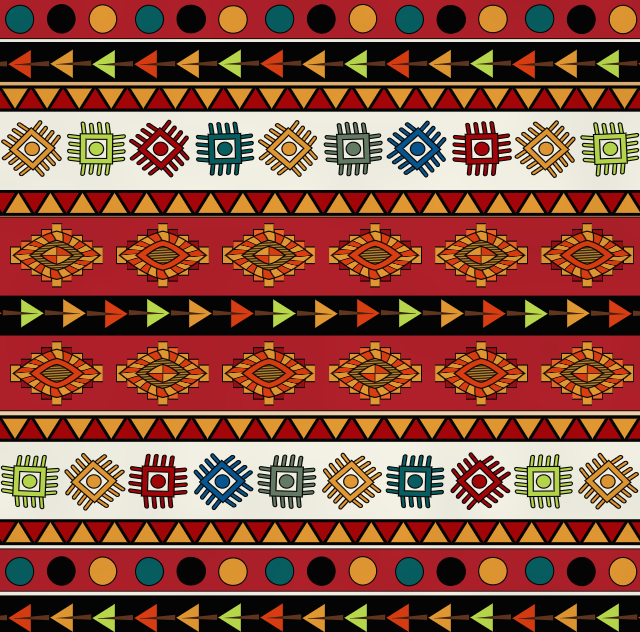
A WebGL 1 fragment shader for this pattern:

```glsl
precision highp float;
// Striped folk textile: dots, arrows, zigzag triangles, combed squares and stepped gems.

#define CANVAS vec2(768.0, 760.0)
#define DOT_PITCH 52.0
#define ARROW_PITCH 50.4
#define TRIANGLE_PITCH 38.5
#define COMB_PITCH 77.1
#define GEM_PITCH 127.3
#define GEM_STEP 12.4
#define GEM_LENS vec2(52.0, 29.0)
#define LINE 0.65
#define WEAR 0.035

uniform vec2 u_resolution;

const vec3 INK = vec3(0.02, 0.015, 0.015);
const vec3 RED = vec3(0.69, 0.125, 0.165);
const vec3 WINE = vec3(0.65, 0.02, 0.03);
const vec3 CREAM = vec3(0.955, 0.95, 0.90);
const vec3 TAN = vec3(0.88, 0.70, 0.45);
const vec3 ORANGE = vec3(0.89, 0.60, 0.20);
const vec3 EMBER = vec3(0.86, 0.24, 0.07);
const vec3 LIME = vec3(0.73, 0.86, 0.30);
const vec3 TEAL = vec3(0.03, 0.37, 0.38);
const vec3 BROWN = vec3(0.38, 0.21, 0.12);

float px; // size of one pixel in design units

float hash(vec2 p) {
  vec3 q = fract(p.xyx * vec3(0.1031, 0.1030, 0.0973));
  q += dot(q, q.yzx + 33.33);
  return fract((q.x + q.y) * q.z);
}

float noise(vec2 p) {
  vec2 i = floor(p), f = fract(p);
  f *= f * (3.0 - 2.0 * f);
  return mix(mix(hash(i), hash(i + vec2(1, 0)), f.x),
             mix(hash(i + vec2(0, 1)), hash(i + vec2(1, 1)), f.x), f.y);
}

float cover(float d) { return clamp(0.5 - d / px, 0.0, 1.0); }

vec3 inked(vec3 base, vec3 fill, float d) {
  return mix(mix(base, fill, cover(d)), INK, cover(abs(d) - LINE));
}

void band(inout vec3 col, float y, float top, float bottom, vec3 fill) {
  col = mix(col, fill, cover(max(top - y, y - bottom)));
}

vec3 dots(vec3 col, vec2 p) {
  float i = floor(p.x / DOT_PITCH), kind = mod(i, 3.0);
  vec2 q = p - vec2((i + 0.5) * DOT_PITCH - 2.5 - 2.0 * kind, 0.0);
  q.y += 1.2 * (hash(vec2(i, 3.0)) - 0.5);
  vec3 fill = kind < 0.5 ? TEAL : kind < 1.5 ? INK : ORANGE;
  return inked(col, fill, length(q) - 16.8 - 0.3 * sin(3.0 * q.x / 17.0 + i));
}

// Arrows point left; the shaft thickens towards the tail.
vec3 arrows(vec3 col, vec2 p) {
  float i = floor((p.x - 9.0) / ARROW_PITCH), kind = mod(i, 3.0);
  vec2 q = vec2(p.x - 10.0 - i * ARROW_PITCH, p.y + hash(vec2(i, 7.0)) - 0.5);
  vec3 fill = kind < 0.5 ? EMBER : kind < 1.5 ? ORANGE : LIME;
  float head = max((abs(q.y) - q.x * 0.63) * 0.85, q.x - 27.0);
  float shaft = max(abs(q.y + 0.03 * (q.x - 27.0)) - 0.075 * (q.x - 6.0), abs(q.x - 28.0) - 21.0);
  col = mix(col, fill, cover(head));
  return mix(col, mix(BROWN, INK, 0.35 * cover(q.x - 27.0)), cover(shaft));
}

float triangle(float x, float t) {
  x = abs(mod(x + 0.5 * TRIANGLE_PITCH, TRIANGLE_PITCH) - 0.5 * TRIANGLE_PITCH);
  return max((x - 7.5 + 0.625 * t) * 0.85, abs(t) - 12.0);
}

vec3 zigzag(vec3 col, vec2 p) {
  col = mix(col, INK, cover(abs(p.y) - 15.5));
  col = mix(col, ORANGE, cover(triangle(p.x, p.y)));
  return mix(col, WINE, cover(triangle(p.x - 0.5 * TRIANGLE_PITCH, -p.y)));
}

vec3 combColour(float i) {
  if (mod(i, 4.0) < 0.5) return ORANGE;
  if (mod(i, 8.0) < 1.5) return LIME;
  if (i < 2.5 || i > 6.5) return WINE;
  return i < 3.5 ? TEAL : i < 5.5 ? vec3(0.40, 0.49, 0.40) : vec3(0.03, 0.34, 0.57);
}

// Framed squares with four teeth a side; every other one stands on its corner.
vec3 combs(vec3 col, vec2 p) {
  float i = floor(p.x / COMB_PITCH), tilted = 1.0 - mod(i, 2.0);
  vec2 q = p - vec2((i + 0.5) * COMB_PITCH, 0.0);
  q.x /= 1.08;
  float turn = 0.7854 * tilted + 0.1 * (hash(vec2(i, 11.0)) - 0.5);
  q = mat2(cos(turn), sin(turn), -sin(turn), cos(turn)) * q;
  vec2 a = abs(q);
  float rim = max(a.x, a.y), along = a.x > a.y ? q.y : q.x;
  along += 0.12 * (rim - 17.0);
  float tooth = clamp(floor(along / 9.0), -2.0, 1.0);
  float reach = 28.5 + 2.0 * hash(vec2(tooth + 5.0, i));
  float spine = length(vec2(max(max(15.0 - rim, rim - reach), 0.0), along - 9.0 * (tooth + 0.5))) - 2.0;
  vec3 fill = combColour(i);
  col = inked(col, fill, spine);
  col = inked(col, fill, rim - 18.0);
  col = inked(col, CREAM, rim - 11.5);
  return inked(col, fill, length(q) - 8.0);
}

// Stepped columns around a lens of radial cells; odd gems have an ember core.
vec3 gems(vec3 col, vec2 p, float shift) {
  float i = floor((p.x - 4.0) / GEM_PITCH), ember = mod(i + shift, 2.0);
  vec2 q = p - vec2(4.5 + (i + 0.5) * GEM_PITCH, 0.0);
  float c = floor(q.x / GEM_STEP + 0.5), column = max(abs(q.x - c * GEM_STEP) - 0.5 * GEM_STEP, abs(q.y) - 38.0 + 7.0 * abs(c));
  if (abs(c) > 4.5) return col;
  vec3 accent = mix(vec3(0.94, 0.40, 0.16), vec3(0.60, 0.06, 0.09), ember);
  col = inked(col, mod(c, 2.0) < 0.5 ? ORANGE : accent, column);
  // lens level: 1 on the rim, 0 in the centre
  vec2 a = abs(q) / GEM_LENS + 0.0001;
  float level = mix(a.x + a.y, 0.5 * (a.y + sqrt(a.y * a.y + 4.0 * a.x * a.x)), 0.6);
  float cell = atan(q.y / GEM_LENS.y, q.x / GEM_LENS.x + 0.0001) * 3.5014 + level;
  vec3 ring = mod(floor(cell), 2.0) < 0.5 ? EMBER : ORANGE;
  ring = mix(ring, INK, cover((0.5 - abs(fract(cell) - 0.5)) * 10.0 * level - 0.5));
  vec3 hatch = mix(vec3(0.72, 0.53, 0.20), vec3(0.22, 0.14, 0.05), 0.5 + 0.5 * cos(2.1 * (q.y + 0.06 * q.x)));
  vec3 quarters = q.x * q.y > 0.0 ? ORANGE : EMBER;
  quarters = mix(quarters, INK, cover(min(abs(q.x), abs(q.y)) - 0.4));
  col = inked(col, ring, (level - 1.0) * 27.0);
  col = inked(col, mix(hatch, EMBER, ember), (level - 0.62) * 27.0);
  return inked(col, mix(quarters, hatch, ember), (level - 0.37) * 27.0);
}

void main() {
  px = CANVAS.x / u_resolution.x;
  vec2 uv = gl_FragCoord.xy / u_resolution;
  vec2 p = vec2(uv.x, 1.0 - uv.y) * CANVAS;
  vec2 mirrored = vec2(CANVAS.x - p.x, p.y);
  float y = p.y;

  // ground stripes
  vec3 col = INK;
  band(col, y, -9.0, 46.0, RED);
  band(col, y, 47.0, 50.5, CREAM);
  band(col, y, 98.5, 103.0, TAN);
  band(col, y, 134.0, 229.0, CREAM);
  band(col, y, 259.0, 260.5, TAN);
  band(col, y, 261.5, 355.5, RED);
  band(col, y, 403.5, 493.5, RED);
  band(col, y, 494.5, 499.5, mix(TAN, CREAM, 0.5));
  band(col, y, 531.0, 625.0, CREAM);
  band(col, y, 655.5, 659.5, CREAM);
  band(col, y, 660.5, 710.5, RED);
  band(col, y, 711.5, 716.0, CREAM);

  // motif rows
  if (y < 47.0) col = dots(col, p - vec2(0, 23));
  else if (y < 100.0) col = arrows(col, p - vec2(0, 77));
  else if (y < 136.0) col = zigzag(col, p - vec2(18, 118.5));
  else if (y < 227.0) col = combs(col, p - vec2(0, 179));
  else if (y < 261.0) col = zigzag(col, vec2(p.x - 22.0, 244.0 - y));
  else if (y < 356.0) col = gems(col, p - vec2(0, 307), 0.0);
  else if (y < 403.0) col = arrows(col, mirrored - vec2(0, 377));
  else if (y < 495.0) col = gems(col, p - vec2(0, 449), 1.0);
  else if (y < 533.0) col = zigzag(col, p - vec2(18, 515.5));
  else if (y < 623.0) col = combs(col, mirrored - vec2(0, 579));
  else if (y < 657.0) col = zigzag(col, vec2(p.x - 22.0, 640.0 - y));
  else if (y < 711.0) col = dots(col, p - vec2(0, 687));
  else col = arrows(col, p - vec2(0, 743));

  // soft fading of the dye
  col *= 1.0 - WEAR * noise(p / 60.0) - WEAR * dot(uv - 0.5, uv - 0.5);
  gl_FragColor = vec4(col, 1.0);
}
```
